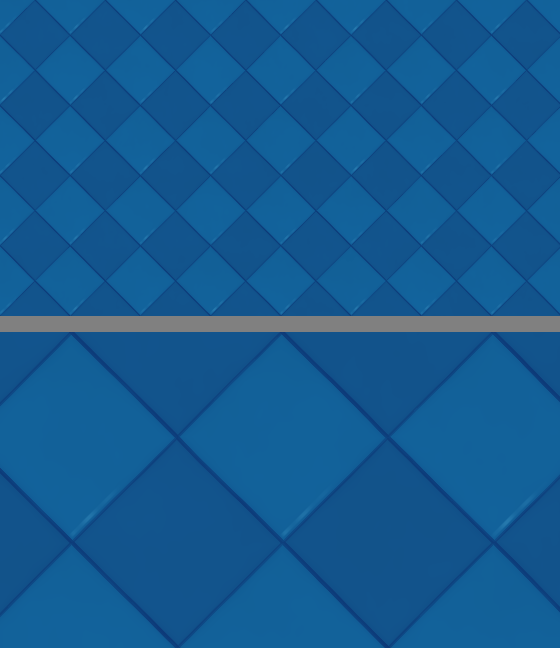
Top, the full canvas; bottom, a detail of the centre.
Give the GLSL for this pattern, as a Shadertoy shader.

```glsl
// Checkerboard of glazed blue diamonds, eight across and four and a half down.
// The canvas is turned 45 degrees into square cells; layered sines bend the
// seams and mottle the glaze, and a hash varies each tile slightly.

const float ROWS = 4.5;
const vec3 LIGHT_BLUE = vec3(0.070, 0.382, 0.602);
const vec3 DARK_BLUE  = vec3(0.070, 0.328, 0.548);
const vec3 SEAM_NAVY  = vec3(0.045, 0.205, 0.455);
const vec3 GLINT_BLUE = vec3(0.170, 0.500, 0.700);

float hash(vec2 cell) {
    vec3 q = fract(vec3(cell.xyx) * 0.1031);
    q += dot(q, q.yzx + 33.33);
    return fract((q.x + q.y) * q.z);
}

// Smooth uneven field, roughly -1 to 1
float layeredSines(vec2 p) {
    float sum = 0.0, gain = 0.5;
    for (int i = 0; i < 4; i++) {
        sum += gain * sin(p.x + 1.3 * sin(p.y)) * cos(p.y - 0.7 * p.x);
        p = mat2(1.6, 1.2, -1.2, 1.6) * p + 1.7;
        gain *= 0.55;
    }
    return sum;
}

// Narrow core with a faint shadow on both sides
float seam(float dist, float halfWidth, float pixel) {
    float core = 1.0 - smoothstep(halfWidth - 0.6 * pixel, halfWidth + 0.6 * pixel, dist);
    return max(core, 0.4 * exp(-dist / 0.022));
}

// Broken highlight just inside the lower right edge, fading upward
float glint(vec2 local, float seed, float pixel) {
    float band = 1.0 - smoothstep(0.006, 0.012 + pixel, abs(local.x - 0.463));
    float span = smoothstep(-0.49, -0.44, local.y) * (1.0 - smoothstep(-0.36, 0.1, local.y));
    float breaks = 0.65 + 0.35 * sin(local.y * 31.0 + seed * 6.28);
    return band * span * breaks * mix(0.35, 0.8, seed);
}

vec3 tileColour(vec2 cell, vec2 local, vec2 grid) {
    float isDark = mod(cell.x + cell.y, 2.0);
    vec3 colour = mix(LIGHT_BLUE, DARK_BLUE, isDark);
    float shade = 0.016 * (hash(cell) - 0.5);
    shade += 0.012 * layeredSines(grid * 3.1 + 9.0 * hash(cell + 7.0));
    shade += 0.014 * (local.x - local.y) * (1.0 - isDark);
    return colour * (1.0 + shade);
}

void mainImage(out vec4 fragColor, in vec2 fragCoord) {
    // Distance from the top left corner, in diamond widths
    vec2 p = vec2(fragCoord.x, iResolution.y - fragCoord.y) * ROWS / iResolution.y;
    float pixel = 1.4142 * ROWS / iResolution.y;

    // Turned grid with hand-laid edges
    vec2 grid = vec2(p.x + p.y, p.x - p.y);
    grid += 0.006 * vec2(layeredSines(grid.yx * 2.3), layeredSines(grid * 2.7 + 4.0));
    vec2 cell = floor(grid + 0.5);
    vec2 local = grid - cell;
    vec2 edge = 0.5 - abs(local);
    float isLight = 1.0 - mod(cell.x + cell.y, 2.0);

    vec3 colour = tileColour(cell, local, grid);

    // Falling seams are stronger than rising ones
    float wear = 0.85 + 0.15 * layeredSines(grid * 5.0);
    float rising = 0.62 * seam(edge.x, 0.011, pixel);
    float falling = 0.88 * seam(edge.y, 0.014, pixel);
    colour = mix(colour, SEAM_NAVY, max(rising, falling) * wear);

    colour = mix(colour, GLINT_BLUE, isLight * glint(local, hash(cell + 3.0), pixel));
    fragColor = vec4(colour, 1.0);
}
```
